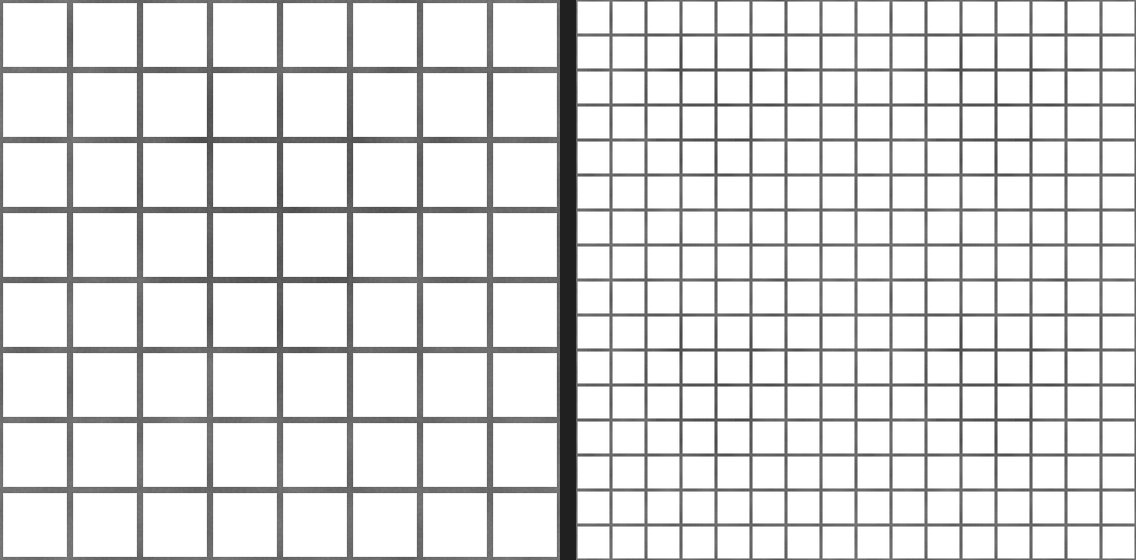
Left, the tile; right, the same tile 2 across and 2 down.
Reproduce this pattern procedurally as a three.js fragment shader.

```glsl
// Square grid of eight by eight white panes between smoky, worn grey bars.
varying vec2 vUv;

const float TAU = 6.2831853;

vec2 hash2(vec2 p) {
  vec3 q = fract(p.xyx * vec3(0.1031, 0.1030, 0.0973));
  q += dot(q, q.yzx + 33.33);
  return fract((q.xx + q.yz) * q.zy);
}

// Distance to the nearest scattered point, wrapping after count cells
float cellular(vec2 uv, float count) {
  vec2 p = uv * count;
  vec2 cell = floor(p);
  float nearest = 2.0;
  for (int y = -1; y <= 1; y++) {
    for (int x = -1; x <= 1; x++) {
      vec2 neighbour = cell + vec2(float(x), float(y));
      vec2 point = neighbour + hash2(mod(neighbour, count));
      nearest = min(nearest, distance(p, point));
    }
  }
  return nearest;
}

// Layered sines with whole frequencies, so the clouds wrap
float clouds(vec2 uv) {
  vec2 a = uv * TAU;
  float sum = 0.0;
  float weight = 0.5;
  for (int i = 1; i <= 4; i++) {
    float f = float(i);
    vec2 bend = 0.8 * sin(a.yx * (f + 1.0) + f * vec2(1.7, 4.1));
    sum += weight * sin(a.x * f * 2.0 + bend.x + f) * sin(a.y * (f * 2.0 - 1.0) + bend.y + f * 2.3);
    weight *= 0.7;
  }
  return sum;
}

void main() {
  // Distance from the nearest bar's centre line, in panes
  vec2 offset = abs(fract(vUv * 8.0 + 0.5) - 0.5);
  float toBar = min(offset.x, offset.y);
  float bar = 1.0 - smoothstep(0.0375, 0.0535, toBar);

  // Smoky shade, darkest just above the middle
  vec2 swell = cos(TAU * (vUv - vec2(0.5, 0.62)));
  float shade = 0.408 + 0.045 * clouds(vUv);
  shade -= 0.018 * (swell.x + swell.y + swell.x * swell.y);

  // Mottled patches, fine grain and darker rims
  shade += 0.07 * (0.48 - cellular(vUv, 14.0));
  shade += 0.045 * (cellular(vUv, 160.0) - 0.48);
  shade -= 0.03 * smoothstep(0.022, 0.042, toBar);

  gl_FragColor = vec4(mix(vec3(1.0), vec3(shade), bar), 1.0);
}
```
